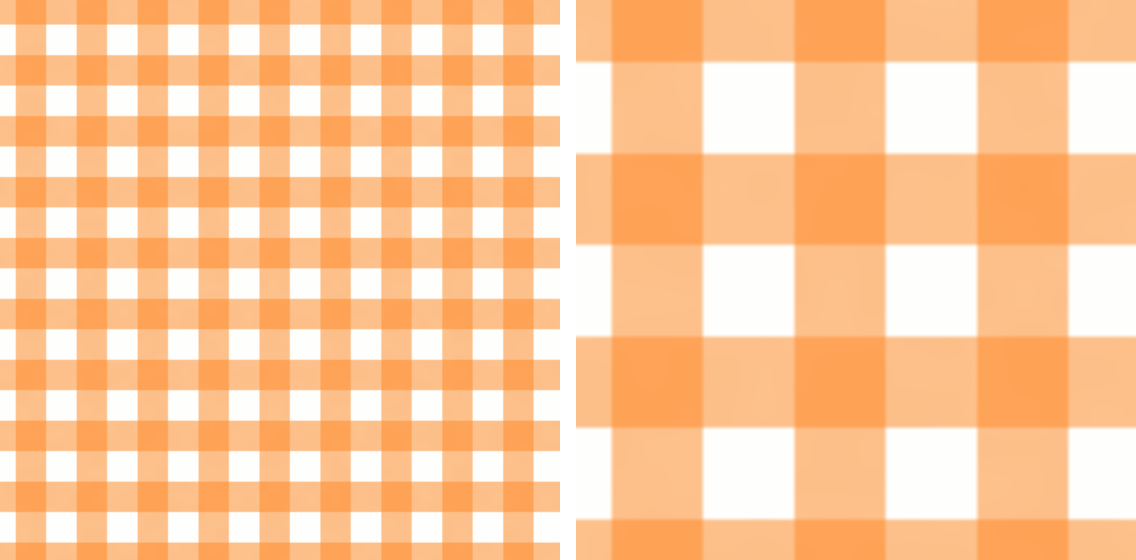
Left: the whole. Right: its middle third, enlarged.
Give the GLSL for this pattern, as a three.js fragment shader.

```glsl
// Orange gingham: equal vertical and horizontal bands over a white ground.
// Each axis gives a soft periodic band coverage; one band shows the pale tint,
// two crossing bands show the deep tint, with a very faint mottling.

varying vec2 vUv;

const vec3 WHITE = vec3(0.996, 0.996, 0.990);
const vec3 PALE = vec3(0.992, 0.752, 0.540);
const vec3 DEEP = vec3(0.996, 0.638, 0.338);

const float PERIOD = 0.1088;
const float BAND_WIDTH = 0.0542;
const float EDGE_SOFTNESS = 0.0018;
const vec2 BAND_CENTER = vec2(0.0553, 0.1128);

float hash(vec2 p) {
  return fract(sin(dot(p, vec2(127.1, 311.7))) * 43758.5);
}

float valueNoise(vec2 p) {
  vec2 cell = floor(p);
  vec2 f = fract(p);
  f = f * f * (3.0 - 2.0 * f);
  float bottom = mix(hash(cell), hash(cell + vec2(1.0, 0.0)), f.x);
  float top = mix(hash(cell + vec2(0.0, 1.0)), hash(cell + vec2(1.0)), f.x);
  return mix(bottom, top, f.y);
}

// Coverage of evenly spaced bands along each axis, from 0 to 1
vec2 bandCoverage(vec2 p, vec2 center, float period, float width, float softness) {
  vec2 offset = (fract((p - center) / period + 0.5) - 0.5) * period;
  vec2 edge = abs(offset) - 0.5 * width;
  return 1.0 - smoothstep(-softness, softness, edge);
}

// Ground, single band or crossing, chosen by the two coverages
vec3 gingham(vec2 bands, vec3 ground, vec3 single, vec3 crossing) {
  vec3 betweenRows = mix(ground, single, bands.x);
  vec3 alongRow = mix(single, crossing, bands.x);
  return mix(betweenRows, alongRow, bands.y);
}

void main() {
  vec2 bands = bandCoverage(vUv, BAND_CENTER, PERIOD, BAND_WIDTH, EDGE_SOFTNESS);
  vec3 color = gingham(bands, WHITE, PALE, DEEP);

  // Faint unevenness of the dye, absent on the white ground
  float dyed = max(bands.x, bands.y);
  float mottle = valueNoise(vUv * 45.0) - 0.5;
  color += dyed * mottle * vec3(0.004, 0.010, 0.014);

  gl_FragColor = vec4(color, 1.0);
}
```
